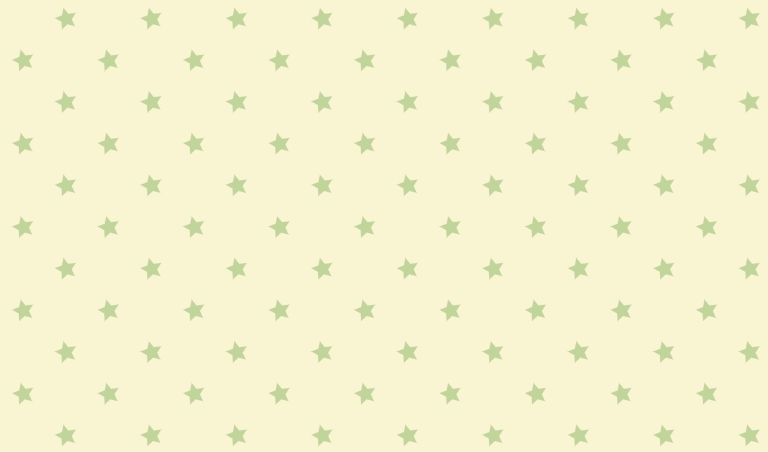
Write a Shadertoy shader that draws this pattern.

```glsl
// Small sage-green five-pointed stars on pale cream, set in staggered rows.
// Each row is a repeated cell, shifted by half a step on every other row;
// the star is a signed distance found by folding the angle into one half-point.

const float PI = 3.14159265;

// Signed distance to the edges of a star with one tip along the +x axis.
float starDistance(vec2 p, float outer, float inner) {
    float sector = 2.0 * PI / 5.0;
    float angle = abs(mod(atan(p.y, p.x) + 0.5 * sector, sector) - 0.5 * sector);
    vec2 folded = length(p) * vec2(cos(angle), sin(angle));

    // Edge from the tip down to the notch between two points.
    vec2 tip = vec2(outer, 0.0);
    vec2 notch = inner * vec2(cos(0.5 * sector), sin(0.5 * sector));
    vec2 edge = normalize(notch - tip);
    return dot(folded - tip, vec2(edge.y, -edge.x));
}

vec2 rotate(vec2 p, float angle) {
    float c = cos(angle), s = sin(angle);
    return vec2(c * p.x - s * p.y, s * p.x + c * p.y);
}

void mainImage(out vec4 fragColor, in vec2 fragCoord) {
    // Canvas-width units, measured from the top left corner.
    float pixel = 1.0 / iResolution.x;
    vec2 uv = vec2(fragCoord.x, iResolution.y - fragCoord.y) * pixel;

    // Staggered lattice: odd rows move half a column sideways.
    vec2 spacing = vec2(0.1113, 0.05426);
    vec2 grid = (uv - vec2(0.0862, 0.0246)) / spacing;
    float row = floor(grid.y + 0.5);
    grid.x += 0.5 * mod(row, 2.0);
    vec2 local = (fract(grid + 0.5) - 0.5) * spacing;
    local.y = -local.y;

    // One tip points left, with a slight clockwise tilt.
    float d = starDistance(rotate(local, radians(-176.0)), 0.0147, 0.0072);
    float coverage = 1.0 - smoothstep(-0.75 * pixel, 0.75 * pixel, d);

    vec3 cream = vec3(0.976, 0.957, 0.820);
    vec3 sage = vec3(0.757, 0.831, 0.608);
    fragColor = vec4(mix(cream, sage, coverage), 1.0);
}
```
